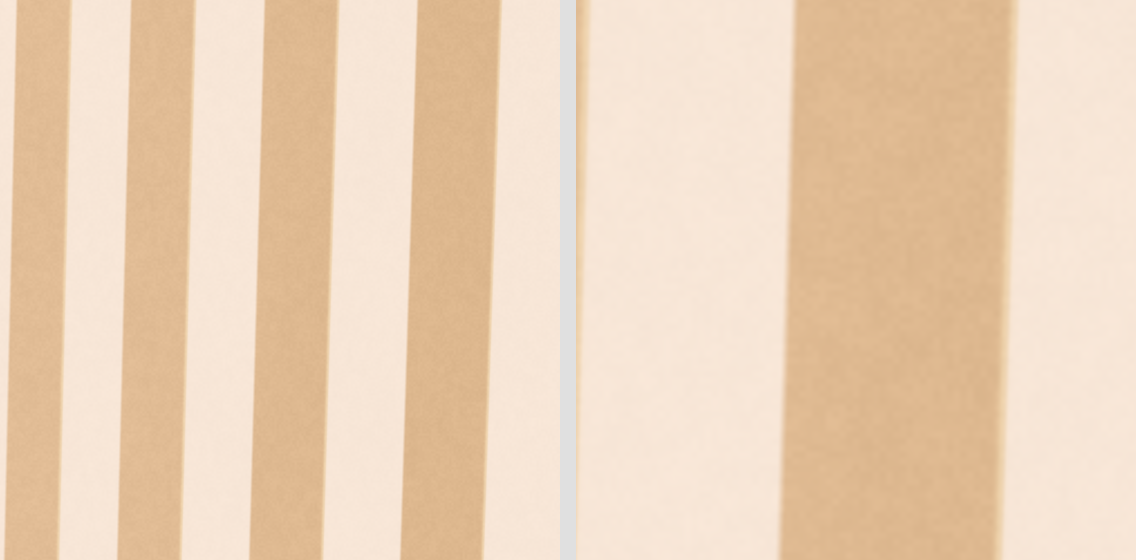
Left: the whole. Right: its middle third, enlarged.
Give the GLSL for this pattern, as a WebGL 2 fragment shader.

```glsl
#version 300 es
precision highp float;

uniform vec2 u_resolution;
out vec4 fragColor;

#define FIRST_EDGE 0.030
#define BAND_WIDTH 0.0935
#define BAND_GROWTH 0.0043
#define LEAN 0.022
#define LEAN_GROWTH 0.012
#define EDGE_SOFTNESS 0.0032
#define FRINGE_WIDTH 0.0030
#define GRAIN 0.020
#define MOTTLE 0.014

const vec3 CREAM = vec3(0.970, 0.902, 0.842);
const vec3 TAN_LEFT = vec3(0.882, 0.738, 0.585);
const vec3 TAN_RIGHT = vec3(0.866, 0.718, 0.556);
const vec3 FRINGE = vec3(0.950, 0.850, 0.690);

float hash(vec2 p) {
    vec3 q = fract(vec3(p.xyx) * 0.1031);
    q += dot(q, q.yzx + 33.33);
    return fract((q.x + q.y) * q.z);
}

float valueNoise(vec2 p) {
    vec2 cell = floor(p);
    vec2 f = fract(p);
    f = f * f * (3.0 - 2.0 * f);
    float low = mix(hash(cell), hash(cell + vec2(1.0, 0.0)), f.x);
    float high = mix(hash(cell + vec2(0.0, 1.0)), hash(cell + 1.0), f.x);
    return mix(low, high, f.y);
}

// Band coordinate: whole numbers fall on the stripe edges.
float bandCoordinate(vec2 uv) {
    float drop = 1.0 - uv.y;
    float topX = (uv.x + LEAN * drop) / (1.0 - LEAN_GROWTH * drop);
    float root = BAND_WIDTH * BAND_WIDTH + 4.0 * BAND_GROWTH * (topX - FIRST_EDGE);
    return (sqrt(max(root, 0.0)) - BAND_WIDTH) / (2.0 * BAND_GROWTH);
}

void main() {
    vec2 uv = gl_FragCoord.xy / u_resolution;

    // Signed distance to the nearest edge, positive inside a tan stripe
    float band = bandCoordinate(uv);
    float phase = mod(band + 0.5, 2.0) - 0.5;
    float localWidth = BAND_WIDTH + 2.0 * BAND_GROWTH * band;
    float inside = (0.5 - abs(phase - 0.5)) * localWidth;

    float softness = max(EDGE_SOFTNESS, 0.75 / u_resolution.x);
    float stripe = smoothstep(-softness, softness, inside);

    // Stripes deepen slightly towards the right
    vec3 tanColor = mix(TAN_LEFT, TAN_RIGHT, smoothstep(0.1, 0.8, uv.x));
    vec3 color = mix(CREAM, tanColor, stripe);

    // Pale golden rim along each right edge
    float rim = exp(-pow((inside - 0.001) / FRINGE_WIDTH, 2.0));
    color = mix(color, FRINGE, 0.6 * rim * step(0.5, phase));

    // Fine cloth grain and soft mottling, stronger on the tan
    float grain = valueNoise(uv * 250.0) - 0.5;
    float mottle = valueNoise(uv * vec2(80.0, 65.0) + 17.0) - 0.5;
    float cloud = valueNoise(uv * 9.0 + 41.0) - 0.5;
    float wear = GRAIN * grain + MOTTLE * (mottle + 0.5 * cloud);
    color += wear * mix(0.45, 1.0, stripe);

    fragColor = vec4(clamp(color, 0.0, 1.0), 1.0);
}
```
